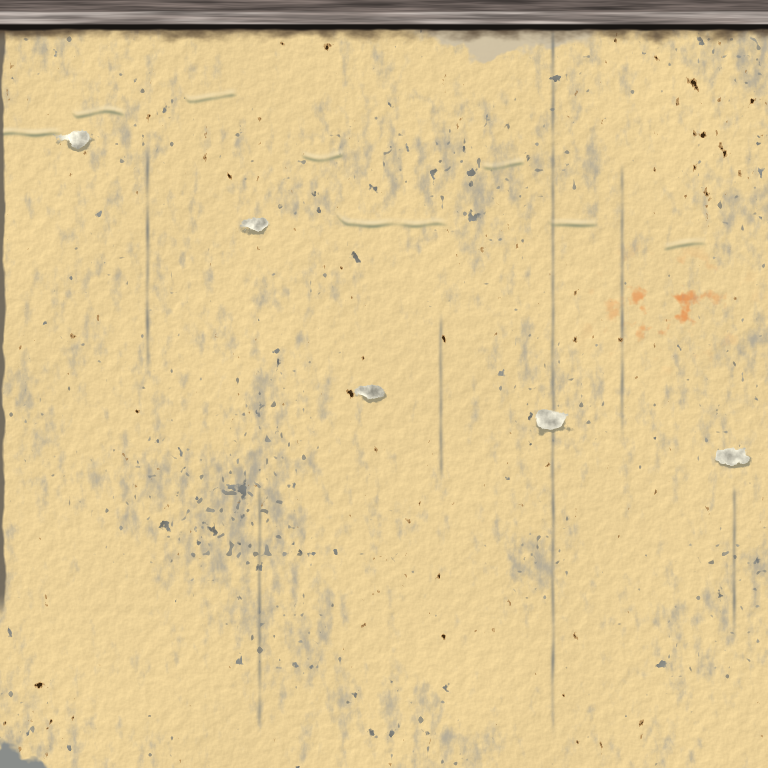
Reproduce this texture procedurally as a WebGL 1 fragment shader.

```glsl
precision highp float;
// Weathered cream-painted wall under a grey timber beam: vertical scuffs, grey chips,
// hairline seams, curled paint ridges, pale flakes and a few rust pits.
// Layers of thresholded gradient noise are blended over the paint, then the beam on top.
uniform vec2 u_resolution;

#define PAINT vec3(0.922, 0.818, 0.598)
#define SCUFF_GREY vec3(0.59, 0.59, 0.58)
#define CHIP_GREY vec3(0.47, 0.48, 0.47)
#define FLAKE_WHITE vec3(0.90, 0.88, 0.80)
#define RUST_DARK vec3(0.23, 0.16, 0.08)
#define SOOT vec3(0.10, 0.085, 0.075)
#define SCUFF_AMOUNT 0.66
#define CHIP_LEVEL 0.64
#define RUST_LEVEL 0.76
#define GRAIN 0.11
#define BEAM_BASE 0.967
#define GOLDEN 0.618034

vec2 hash2(vec2 p) {
  vec3 h = fract(p.xyx * vec3(0.1031, 0.1030, 0.0973));
  h += dot(h, h.yzx + 33.33);
  return fract((h.xx + h.yz) * h.zy);
}

float cornerSlope(vec2 cell, vec2 offset) {
  float angle = 6.28318 * hash2(cell).x;
  return dot(vec2(cos(angle), sin(angle)), offset);
}

float gradientNoise(vec2 p) {
  vec2 i = floor(p), f = fract(p), e = vec2(1.0, 0.0);
  vec2 u = f * f * f * (f * (f * 6.0 - 15.0) + 10.0);
  return mix(mix(cornerSlope(i, f), cornerSlope(i + e, f - e), u.x),
             mix(cornerSlope(i + e.yx, f - e.yx), cornerSlope(i + 1.0, f - 1.0), u.x), u.y);
}

float fbm(vec2 p) {
  float sum = 0.0, gain = 1.0;
  for (int i = 0; i < 4; i++) {
    sum += gain * gradientNoise(p);
    p = mat2(1.6, 1.2, -1.2, 1.6) * p + 17.3;
    gain *= 0.5;
  }
  return sum;
}

float bump(float x, float width) { return exp(-x * x / (width * width)); }

vec3 wall(vec2 p) {
  float cluster = fbm(p * 4.5 + 3.0);

  // Plaster grain lit from the upper left, and slow changes of tone
  vec2 light = vec2(-0.0018, 0.0018);
  float relief = fbm(p * 62.0 + 9.0) - fbm((p + light) * 62.0 + 9.0);
  vec3 color = PAINT * (1.0 + GRAIN * relief + 0.025 * gradientNoise(p * 5.0));
  float orange = bump(length((p - vec2(0.87, 0.6)) * vec2(1.0, 1.4)), 0.07);
  color = mix(color, vec3(0.90, 0.58, 0.34), orange * smoothstep(0.15, 0.6, fbm(p * 32.0)));

  // Grey scuffs dragged downwards
  float streak = 0.65 * fbm(p * vec2(46.0, 17.0)) + 0.4 * fbm(p * vec2(95.0, 60.0) + 5.0);
  float scuff = smoothstep(-0.05, 0.95, streak + 0.6 * cluster);
  color = mix(color, SCUFF_GREY, SCUFF_AMOUNT * scuff);

  // Bare plaster below the beam and in the lower left corner
  float ragged = fbm(p * 22.0 + 31.0);
  float top = bump(p.x - 0.66, 0.13) * smoothstep(0.90, 0.97, p.y + 0.035 * ragged);
  color = mix(color, vec3(0.80, 0.75, 0.65), 0.85 * smoothstep(0.3, 0.5, top));
  float corner = length(p * vec2(1.0, 1.5)) + 0.04 * ragged;
  color = mix(color, CHIP_GREY * 1.15, 1.0 - smoothstep(0.05, 0.065, corner));

  // Hairline seams
  for (int i = 0; i < 6; i++) {
    float k = float(i);
    vec2 r = hash2(vec2(k, 7.0));
    float x = fract(0.72 + k * GOLDEN) + 0.0015 * gradientNoise(vec2(p.y * 14.0, k));
    float reach = i == 0 ? 0.5 : 0.08 + 0.11 * r.x;
    float span = 1.0 - smoothstep(reach * 0.8, reach, abs(p.y - mix(0.15, 0.75, r.y)));
    float wear = 0.45 + 0.6 * gradientNoise(vec2(p.y * 25.0, k + 40.0));
    color = mix(color, CHIP_GREY, span * clamp(wear, 0.15, 0.8) * bump(p.x - x, 0.0025));
  }

  // Chips and specks, denser in clusters and along one level row
  float row = 0.22 * bump(p.y - 0.28, 0.014) * smoothstep(-0.1, 0.3, gradientNoise(vec2(p.x * 5.0, 2.0)));
  float chips = fbm(p * vec2(40.0, 34.0) + 51.0) + 0.42 * cluster + row;
  float specks = gradientNoise(p * vec2(105.0, 88.0)) + 0.3 * cluster + row;
  float chip = max(smoothstep(CHIP_LEVEL, CHIP_LEVEL + 0.14, chips), 0.75 * smoothstep(0.48, 0.62, specks));
  vec3 chipTone = CHIP_GREY * (1.0 + 0.35 * gradientNoise(p * 50.0 + 8.0));
  color = mix(color, chipTone, 0.9 * chip);

  // Rust pits, gathered towards the upper right
  float rustArea = bump(length((p - vec2(0.94, 0.82)) * vec2(1.0, 0.8)), 0.09);
  float rust = fbm(p * vec2(58.0, 42.0) + 77.0) + 0.3 * gradientNoise(p * 7.0 + 4.0) + 0.3 * rustArea;
  color = mix(color, vec3(0.62, 0.45, 0.26), 0.6 * smoothstep(RUST_LEVEL - 0.12, RUST_LEVEL, rust));
  color = mix(color, RUST_DARK, smoothstep(RUST_LEVEL, RUST_LEVEL + 0.12, rust));

  // Curled ridges: lit lip above, greenish shadow below, hooked left end
  for (int i = 0; i < 8; i++) {
    float k = float(i);
    vec2 r = hash2(vec2(k, 23.0));
    float reach = 0.03 + 0.075 * r.x * r.x;
    vec2 q = p - vec2(fract(0.42 + k * GOLDEN), 0.62 + 0.3 * r.y);
    float hook = clamp((-q.x / reach - 0.7) / 0.3, 0.0, 1.0);
    q.y -= 0.012 * gradientNoise(vec2(p.x * 18.0, k)) + 0.03 * r.x * hook * hook;
    float fade = 1.0 - smoothstep(0.7, 1.0, abs(q.x) / reach);
    fade *= clamp(0.75 + gradientNoise(vec2(p.x * 30.0, k + 9.0)), 0.2, 1.0);
    color = mix(color, vec3(0.95, 0.88, 0.71), 0.8 * fade * bump(q.y - 0.003, 0.0035));
    color = mix(color, vec3(0.57, 0.58, 0.46), 0.85 * fade * bump(q.y + 0.002, 0.0025));
  }

  // Pale lifted flakes with a shadow below
  for (int i = 0; i < 5; i++) {
    float k = float(i);
    vec2 q = p - vec2(fract(0.48 + k * GOLDEN), 0.35 + 0.5 * hash2(vec2(k, 61.0)).y);
    float size = 0.013 + 0.007 * hash2(vec2(k, 5.0)).x;
    float rough = 0.012 * fbm(p * 50.0 + k);
    float body = length(q * vec2(0.75, 1.5)) + rough;
    float shade = length((q + vec2(-0.002, 0.005)) * vec2(0.75, 1.5)) + rough;
    color = mix(color, vec3(0.54, 0.52, 0.43), 0.8 * (1.0 - smoothstep(size - 0.003, size + 0.002, shade)));
    color = mix(color, FLAKE_WHITE * (1.0 + 0.6 * rough / size), 1.0 - smoothstep(size - 0.003, size, body));
  }

  // Worn dark left edge
  float edge = 0.005 + 0.006 * fbm(vec2(p.x * 20.0, p.y * 14.0));
  float worn = (1.0 - smoothstep(edge - 0.002, edge + 0.002, p.x)) * smoothstep(0.19, 0.23, p.y);
  return mix(color, vec3(0.38, 0.36, 0.33), 0.85 * worn);
}

vec3 beam(vec2 p) {
  float fibre = fbm(vec2(p.x * 7.0, p.y * 190.0));
  vec3 wood = vec3(0.40, 0.36, 0.34) * (1.0 + 0.6 * fibre);
  float strip = 1.0 - smoothstep(0.983, 0.986, p.y + 0.002 * fibre);
  float bleached = smoothstep(-0.35, 0.3, fbm(vec2(p.x * 4.0, p.y * 60.0) + 12.0));
  return mix(wood, vec3(0.74, 0.70, 0.67) * (1.0 + 0.2 * fibre), strip * (0.3 + 0.7 * bleached));
}

void main() {
  vec2 p = gl_FragCoord.xy / u_resolution;
  vec3 color = wall(p);
  // Ragged grime and the black gap under the beam
  float grime = smoothstep(0.945, 0.965, p.y + 0.012 * fbm(p * vec2(24.0, 40.0)));
  color = mix(color, vec3(0.33, 0.27, 0.21), 0.85 * grime);
  color = mix(color, SOOT, smoothstep(0.959, 0.963, p.y + 0.002 * gradientNoise(p * 40.0)));
  color = mix(color, beam(p), smoothstep(BEAM_BASE, BEAM_BASE + 0.003, p.y));
  gl_FragColor = vec4(clamp(color, 0.0, 1.0), 1.0);
}
```
